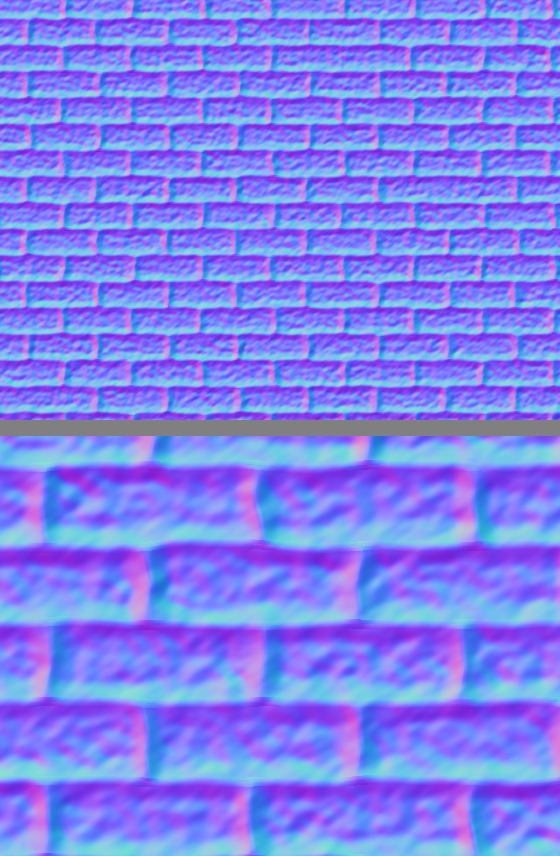
Top, the full canvas; bottom, a detail of the centre.
Give the GLSL for this texture map, as a Shadertoy shader.

```glsl
// Tileable normal map of a rough brick wall in running bond, 8 bricks by 16 rows.

const vec2 BRICKS = vec2(8.0, 16.0);
const float BRICK_ASPECT = 8.0 / 3.0;

float hash(vec2 p) {
    vec3 q = fract(vec3(p.xyx) * 0.1031);
    q += dot(q, q.yzx + 33.33);
    return fract((q.x + q.y) * q.z);
}

// Dot product of a random lattice direction and the offset from that corner
float corner(vec2 cell, vec2 offset, vec2 period, float seed) {
    float a = 6.2832 * hash(mod(cell, period) + seed);
    return dot(vec2(cos(a), sin(a)), offset);
}

// Gradient noise that wraps over a whole period
float noise(vec2 p, vec2 period, float seed) {
    vec2 i = floor(p), f = p - i;
    vec2 u = f * f * f * (f * (f * 6.0 - 15.0) + 10.0);
    vec2 e = vec2(1.0, 0.0);
    return mix(mix(corner(i, f, period, seed),
                   corner(i + e.xy, f - e.xy, period, seed), u.x),
               mix(corner(i + e.yx, f - e.yx, period, seed),
                   corner(i + e.xx, f - e.xx, period, seed), u.x), u.y);
}

float tiledNoise(vec2 uv, vec2 freq, float seed) {
    return noise(uv * freq, freq, seed);
}

// x: distance inward from the joints in row heights, saturating at reach
// y: position up the row, 0 to 1
vec2 brickInset(vec2 uv, float reach) {
    vec2 wobble = vec2(tiledNoise(uv, vec2(40.0, 32.0), 11.0),
                       tiledNoise(uv, vec2(24.0, 20.0), 47.0));
    vec2 p = uv * BRICKS - vec2(0.4, 0.28) + wobble * vec2(0.035, 0.08);
    float row = floor(p.y);
    float f = p.y - row;
    p.x -= 0.5 * mod(row, 2.0);

    // Nearest upright joint, shifted at random and sometimes filled in
    float joint = floor(p.x + 0.5);
    vec2 id = mod(vec2(joint, row), BRICKS);
    float shift = (hash(id + 5.0) - 0.5) * 0.08;
    float filled = smoothstep(0.94, 1.0, hash(id + 71.0));
    float side = abs(p.x - joint - shift) * BRICK_ASPECT + reach * filled;

    float bed = min(1.0 - f, f * 0.88);
    return vec2(reach - length(max(reach - vec2(side, bed), 0.0)), f);
}

float height(vec2 uv) {
    vec2 brick = brickInset(uv, 0.29);
    float inset = brick.x;

    // Rounded, slightly chipped brick whose face leans back toward its top
    float chips = 0.07 * tiledNoise(uv, vec2(52.0, 44.0), 83.0);
    float body = smoothstep(-0.1, 0.28, inset + chips) - 0.17;
    float h = body * (0.235 - 0.06 * brick.y);

    // Chiselled face, calmer toward the rim
    float face = smoothstep(0.08, 0.25, inset);
    float patches = 1.0 + 0.7 * tiledNoise(uv, vec2(12.0, 16.0), 23.0);
    float chisel = tiledNoise(uv, vec2(80.0, 72.0), 3.0)
                 + 0.25 * tiledNoise(uv, vec2(128.0, 128.0), 91.0)
                 + 0.6 * tiledNoise(uv, vec2(40.0, 44.0), 37.0);
    h += 0.07 * chisel * patches * mix(0.4, 1.0, face);

    // Fine slanted grain over bricks and mortar
    vec2 slanted = vec2(uv.x - uv.y, uv.y);
    h += 0.01 * tiledNoise(slanted, vec2(150.0, 84.0), 59.0);
    return h;
}

void mainImage(out vec4 fragColor, in vec2 fragCoord) {
    vec2 uv = fragCoord / iResolution.xy;

    // Central differences, measured in row heights
    float e = 0.06;
    vec2 stepUv = e / (BRICKS * vec2(BRICK_ASPECT, 1.0));
    vec2 dx = vec2(stepUv.x, 0.0), dy = vec2(0.0, stepUv.y);
    vec2 slope = vec2(height(uv + dx) - height(uv - dx),
                      height(uv + dy) - height(uv - dy)) / (2.0 * e);

    // Green points down the wall
    vec3 normal = normalize(vec3(-slope.x, slope.y, 1.0));
    fragColor = vec4(normal * 0.5 + 0.5, 1.0);
}
```
